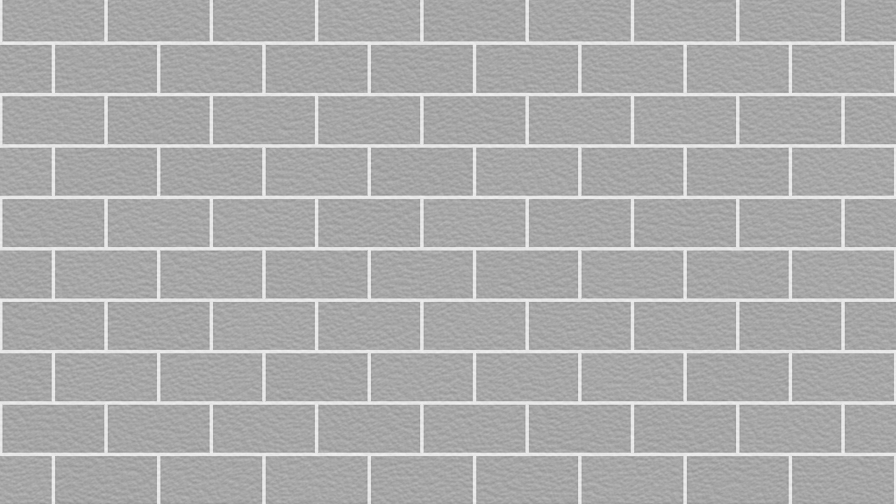
Write a Shadertoy shader that draws this texture.

```glsl
// A running-bond wall of grey blocks with pale, thin mortar joints.
// Blocks come from a staggered grid; their stucco grain is cellular noise
// lit from above by differencing two nearby height samples.

vec2 hash2(vec2 p) {
    p = vec2(dot(p, vec2(127.1, 311.7)), dot(p, vec2(269.5, 183.3)));
    return fract(sin(p) * 43758.5);
}

// Distance to the nearest scattered feature point
float cellular(vec2 p) {
    vec2 cell = floor(p), local = fract(p);
    float nearest = 8.0;
    for (int y = -1; y <= 1; y++) {
        for (int x = -1; x <= 1; x++) {
            vec2 offset = vec2(x, y);
            vec2 toPoint = offset + hash2(cell + offset) - local;
            nearest = min(nearest, dot(toPoint, toPoint));
        }
    }
    return sqrt(nearest);
}

// Height of the stucco: wide flat lumps plus a finer grain
float stucco(vec2 p) {
    vec2 warped = p + 0.002 * sin(p.yx * vec2(61.0, 47.0));
    return 0.65 * cellular(warped * vec2(72.0, 125.0))
         + 0.35 * cellular(warped * vec2(150.0, 230.0) + 17.0);
}

void mainImage(out vec4 fragColor, in vec2 fragCoord) {
    vec2 p = fragCoord / iResolution.y;
    float pixel = 1.0 / iResolution.y;

    // Staggered block grid, every second course shifted by half a block
    vec2 blockSize = vec2(0.2089, 0.1020);
    vec2 grid = (p - vec2(0.0015, 0.0984)) / blockSize;
    float course = floor(grid.y);
    grid.x += 0.5 * mod(course, 2.0);
    vec2 block = floor(grid);

    // Distance to the centre line of the closest joint
    vec2 toJoint = (0.5 - abs(fract(grid) - 0.5)) * blockSize;
    float jointDistance = min(toJoint.x, toJoint.y);

    // Directional relief and a faint change of tone per block
    float relief = stucco(p + vec2(0.0008, 0.0024)) - stucco(p - vec2(0.0008, 0.0024));
    float tone = 0.008 * (hash2(block).x - 0.5);
    vec3 blockColor = vec3(0.652 + tone + 0.11 * relief);

    // Slight shadow where the block meets the joint
    blockColor -= 0.04 * (1.0 - smoothstep(0.0035, 0.0075, jointDistance));

    vec3 mortarColor = vec3(0.91 + 0.05 * relief);
    float mortar = 1.0 - smoothstep(-0.7 * pixel, 0.7 * pixel, jointDistance - 0.0035);

    fragColor = vec4(mix(blockColor, mortarColor, mortar), 1.0);
}
```
